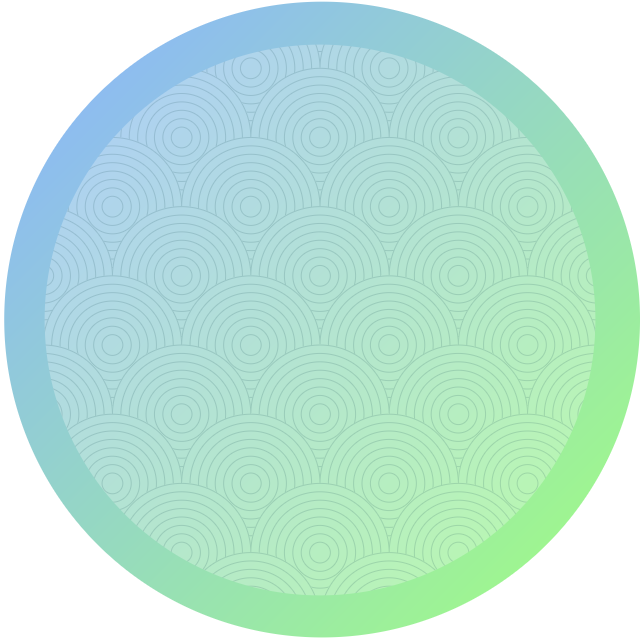
Write a Shadertoy shader that draws this pattern.

```glsl
const vec2  RIM_CENTER    = vec2(0.0033, 0.0007);
const float RIM_RADIUS    = 0.4967;
const float DISC_RADIUS   = 0.4303;
const float SCALE_RADIUS  = 0.1081;   // also the row spacing
const float SCALE_ORIGIN  = 0.069;    // height of one centred scale
const float RING_COUNT    = 8.0;
const float FIRST_RING    = 0.15;     // relative to the scale radius
const float LINE_WIDTH    = 0.0016;
const float LINE_STRENGTH = 0.17;
const float DISC_TINT     = 0.28;
const vec3  BLUE  = vec3(0.555, 0.74, 0.94);
const vec3  GREEN = vec3(0.62, 0.96, 0.57);
const vec3  INK   = vec3(0.10, 0.30, 0.33);
const vec3  PAPER = vec3(1.0);

// Coverage of a disc, smoothed over one pixel
float discMask(vec2 p, float radius, float pixel) {
    return clamp(0.5 + (radius - length(p)) / pixel, 0.0, 1.0);
}

// Box-filtered coverage of a thin line at a given distance
float lineMask(float dist, float width, float pixel) {
    float high = min(dist + 0.5 * width, 0.5 * pixel);
    float low = max(dist - 0.5 * width, -0.5 * pixel);
    return clamp((high - low) / pixel, 0.0, 1.0);
}

// Evenly spaced concentric rings, the last one at radius 1
float rings(float radius, float pixel) {
    float pitch = (1.0 - FIRST_RING) / (RING_COUNT - 1.0);
    float index = clamp(round((radius - FIRST_RING) / pitch), 0.0, RING_COUNT - 1.0);
    float dist = abs(radius - FIRST_RING - index * pitch);
    return lineMask(dist, LINE_WIDTH / SCALE_RADIUS, pixel);
}

// Overlapping scales, painted from the upper row to the lower row
float scaleLines(vec2 p, float pixel) {
    vec2 q = (p - vec2(0.0, SCALE_ORIGIN)) / SCALE_RADIUS;
    float ink = 0.0;
    for (int i = 1; i >= -1; i--) {
        float row = floor(q.y) + float(i);
        float x = q.x - mod(row, 2.0);
        x -= 2.0 * round(0.5 * x);
        float radius = length(vec2(x, q.y - row));
        float line = rings(radius, pixel / SCALE_RADIUS);
        ink = radius < 1.0 ? line : max(ink, line);
    }
    return ink;
}

void mainImage(out vec4 fragColor, in vec2 fragCoord) {
    float pixel = 1.0 / min(iResolution.x, iResolution.y);
    vec2 p = (fragCoord - 0.5 * iResolution.xy) * pixel;

    // Diagonal gradient across the rim
    float t = 0.5 + dot(p, vec2(1.0, -1.0)) * inversesqrt(2.0) / (2.0 * RIM_RADIUS);
    vec3 rim = mix(BLUE, GREEN, clamp(t, 0.0, 1.0));

    // Paler inner disc with the line pattern
    vec3 disc = mix(rim, PAPER, DISC_TINT);
    disc = mix(disc, INK, LINE_STRENGTH * scaleLines(p, pixel));

    vec3 color = mix(PAPER, rim, discMask(p - RIM_CENTER, RIM_RADIUS, pixel));
    color = mix(color, disc, discMask(p, DISC_RADIUS, pixel));
    fragColor = vec4(color, 1.0);
}
```
